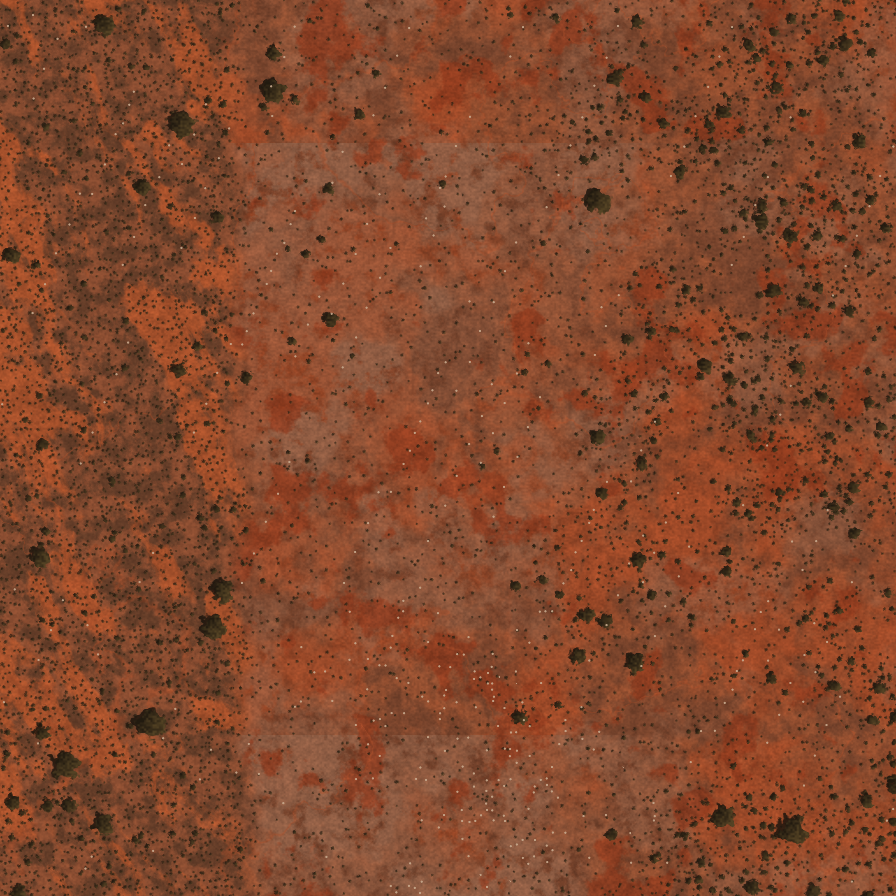
A WebGL 1 fragment shader for this texture:

```glsl
precision highp float;
// Red desert seen from the air: mottled soil with streaks and paler survey strips,
// overlaid with four sizes of scattered shrubs and a few pale specks.
// Soil is layered value noise; shrubs are jittered grid cells with lobed outlines.

uniform vec2 u_resolution;

float hash(vec2 p) {
  return fract(sin(dot(p, vec2(127.1, 311.7))) * 43758.5453);
}

float noise(vec2 p) {
  vec2 i = floor(p), f = fract(p);
  f = f * f * (3.0 - 2.0 * f);
  return mix(mix(hash(i), hash(i + vec2(1, 0)), f.x),
             mix(hash(i + vec2(0, 1)), hash(i + vec2(1, 1)), f.x), f.y);
}

float fbm(vec2 p) {
  float sum = 0.0, amp = 0.5;
  for (int i = 0; i < 6; i++) {
    sum += amp * noise(p);
    p = mat2(1.6, 1.2, -1.2, 1.6) * p + 7.3;
    amp *= 0.56;
  }
  return sum / 1.10;
}

// 1 in the scrubby strip on the left, with a slightly ragged border
float leftStrip(vec2 p) {
  return 1.0 - smoothstep(0.25, 0.285, p.x + 0.025 * (noise(p * 30.0) - 0.5) + 0.02 * (p.y - 0.5));
}

// Chance of a shrub; share holds the chances at left, middle and right
float cover(vec2 p, vec3 share) {
  float clump = smoothstep(0.35, 0.68, noise(p * 13.0 + 4.0));
  float right = smoothstep(0.52, 0.82, p.x) * (0.2 + 1.1 * clump);
  return mix(mix(share.y, share.z, right), share.x, leftStrip(p));
}

vec3 shrubs(vec3 color, vec2 p, float cells, vec3 share, float radius, float strength) {
  vec2 home = floor(p * cells);
  float soft = 0.8 / u_resolution.y + 0.0004;
  for (int y = -1; y <= 1; y++) {
    for (int x = -1; x <= 1; x++) {
      vec2 id = home + vec2(x, y);
      vec2 seed = id + cells * 1.7;
      vec2 center = (id + vec2(hash(seed + 3.1), hash(seed + 8.7))) / cells;
      if (hash(seed) > cover(center, share)) continue;
      float r = radius * mix(0.6, 1.35, pow(hash(seed + 5.3), 1.6));
      vec2 d = p - center;
      float lobes = (noise(d / r * 1.8 + seed) - 0.5) * 0.85 + (noise(d / r * 5.0 + seed) - 0.5) * 0.35;
      float crown = length(d) + r * lobes;
      // Shadow falls toward the upper left
      vec2 shift = d + r * vec2(0.3, -0.22);
      float shade = smoothstep(r + soft, r - soft, length(shift) + r * lobes);
      color = mix(color, vec3(0.11, 0.08, 0.05), shade * strength * 0.85);
      float light = 0.5 + 0.4 * dot(d, vec2(0.8, -0.6)) / r + 0.7 * (noise(p * 420.0) - 0.5);
      vec3 leaf = mix(vec3(0.13, 0.10, 0.06), vec3(0.33, 0.26, 0.14), clamp(light, 0.0, 1.0));
      color = mix(color, leaf, smoothstep(r + soft, r - soft, crown) * strength);
    }
  }
  return color;
}

vec3 soil(vec2 p) {
  float left = leftStrip(p);
  vec2 warp = vec2(fbm(p * 9.0), fbm(p * 9.0 + 31.0)) - 0.5;
  float broad = fbm(p * 5.0 + warp);
  float patches = fbm(p * 15.0 + 2.0 * warp + 17.0);
  float grit = fbm(p * 75.0 + 5.0);

  vec3 color = mix(vec3(0.48, 0.27, 0.175), vec3(0.565, 0.30, 0.18),
                   smoothstep(0.34, 0.58, 0.6 * patches + 0.4 * grit));
  float orange = smoothstep(0.44, 0.62, 0.5 * broad + 0.5 * patches) * (1.0 - left);
  color = mix(color, vec3(0.63, 0.285, 0.15), orange * 0.85);

  // Pale strips, brightest under their upper border and fading downward
  float fade = 1.0 - fract((0.84 - p.y) / 0.66);
  float strip = (1.0 - left) * (1.0 - smoothstep(0.38, 0.78, p.x + 0.5 * (broad - 0.5)));
  float pale = strip * fade * 0.75 + 0.5 * smoothstep(0.48, 0.64, fbm(p * 12.0 + 60.0)) * (1.0 - left);
  color = mix(color, vec3(0.55, 0.365, 0.27), clamp(pale, 0.0, 0.9) * smoothstep(0.3, 0.58, grit + 0.08));

  // Brown scrub with slanting bare streaks on the left
  vec2 slant = vec2(p.x * 0.88 + p.y * 0.47, p.y * 0.88 - p.x * 0.47);
  float streak = fbm(slant * vec2(32.0, 11.0) + 2.0 * warp);
  vec3 scrub = mix(vec3(0.41, 0.25, 0.165), vec3(0.52, 0.29, 0.185), smoothstep(0.36, 0.6, grit));
  scrub = mix(scrub, vec3(0.66, 0.32, 0.17), smoothstep(0.47, 0.63, streak + 0.15 * (grit - 0.5)));
  color = mix(color, scrub, left * 0.95);

  // Deep red stains and thin winding tracks
  float stain = smoothstep(0.58, 0.68, fbm(p * 22.0 + 90.0));
  color = mix(color, vec3(0.55, 0.215, 0.105), stain * 0.7 * (1.0 - left));
  float track = 1.0 - smoothstep(0.0, 0.022, abs(noise(p * 6.0 + 1.5 * warp + 40.0) - 0.5));
  color = mix(color, vec3(0.65, 0.30, 0.16), track * 0.45);

  float grain = noise(p * 330.0) + noise(p * 510.0 + 9.0) - 1.0;
  return color * (1.0 + 0.13 * grain + 0.3 * (grit - 0.5));
}

void main() {
  vec2 p = gl_FragCoord.xy / u_resolution.y;
  vec3 color = soil(p);

  color = shrubs(color, p, 190.0, vec3(0.42, 0.10, 0.26), 0.0013, 0.65);
  color = shrubs(color, p, 80.0, vec3(0.13, 0.035, 0.34), 0.0026, 0.85);
  color = shrubs(color, p, 34.0, vec3(0.06, 0.02, 0.42), 0.0058, 0.95);
  color = shrubs(color, p, 12.0, vec3(0.30, 0.15, 0.25), 0.0115, 1.0);

  // Pale specks gathered in two loose groups
  vec2 id = floor(p * 150.0);
  vec2 offset = fract(p * 150.0) - 0.3 - 0.4 * vec2(hash(id + 2.0), hash(id + 6.0));
  float group = exp(-90.0 * dot(p - vec2(0.49, 0.21), p - vec2(0.49, 0.21)))
              + exp(-120.0 * dot(p - vec2(0.59, 0.07), p - vec2(0.59, 0.07)));
  float speck = smoothstep(0.27, 0.1, length(offset)) * step(hash(id + 11.0), 0.13 * group);
  color = mix(color, vec3(0.78, 0.66, 0.55), speck * 0.9);

  gl_FragColor = vec4(color, 1.0);
}
```
